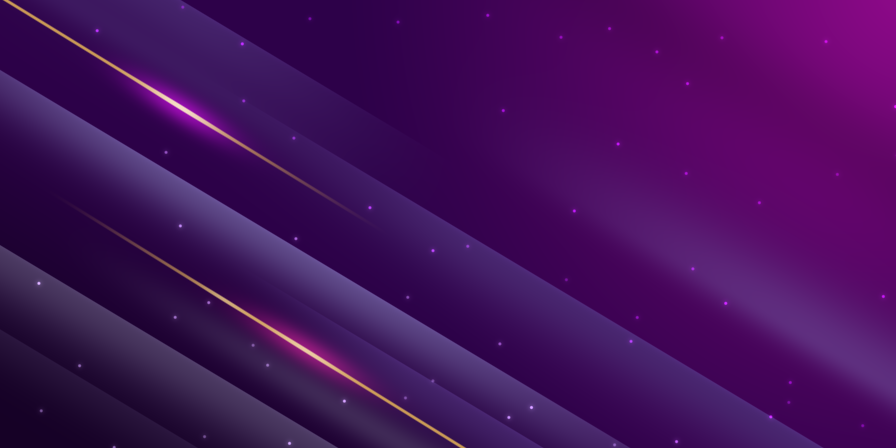
This background is drawn by a Shadertoy shader. Its source:

```glsl
// Dark violet backdrop with slanted translucent panels, two glowing gold
// lines and scattered sparks. Panels are falloffs across a sheared axis,
// lines are distances to segments, and sparks come from a hashed grid.

const float SLOPE = 0.6;
const vec3 VIOLET = vec3(0.175, 0.004, 0.285);
const vec3 NIGHT = vec3(0.085, 0.002, 0.15);
const vec3 MAGENTA = vec3(0.62, 0.04, 0.58);
const vec3 LAVENDER = vec3(0.39, 0.32, 0.56);
const vec3 SLATE = vec3(0.32, 0.26, 0.41);
const vec3 IRIS = vec3(0.29, 0.17, 0.45);
const vec3 GOLD = vec3(0.86, 0.67, 0.34);

vec2 hash2(vec2 cell) {
    vec3 q = fract(cell.xyx * vec3(0.1031, 0.1030, 0.0973));
    q += dot(q, q.yzx + 33.33);
    return fract((q.xx + q.yz) * q.zy);
}

// Bell curve centred on zero
float bell(float x, float width) {
    return exp(-x * x / (width * width));
}

// Visibility along x: rises over a.x..a.y, falls over b.x..b.y
float span(float x, vec2 a, vec2 b) {
    return smoothstep(a.x, a.y, x) * (1.0 - smoothstep(b.x, b.y, x));
}

// Panel with a crisp upper edge, a thin rim and a soft lower falloff
vec3 panel(vec3 base, vec3 tint, float depth, float width, float amount, float px) {
    float inside = smoothstep(-px, px, depth);
    float body = inside * bell(depth, width);
    float rim = inside * exp(-max(depth, 0.0) / 0.008);
    return mix(base, tint, amount * body) + tint * rim * amount * 0.16;
}

// Distance to segment ab in x, position along it in y
vec2 segment(vec2 p, vec2 a, vec2 b) {
    vec2 ab = b - a;
    float t = clamp(dot(p - a, ab) / dot(ab, ab), 0.0, 1.0);
    return vec2(length(p - a - ab * t), t);
}

// Gold stroke: strength fades along it, hot is the whitened part
vec3 goldLine(vec3 base, float dist, float strength, float hot, float px) {
    float halfWidth = 0.0032 + 0.0018 * hot;
    float cover = 1.0 - smoothstep(halfWidth - px, halfWidth + px, dist);
    vec3 tint = mix(GOLD, vec3(1.0, 0.96, 0.78), hot);
    return mix(base, tint, cover * strength);
}

// Elongated halo aligned with the slanted lines
float halo(vec2 p, vec2 center, vec2 size) {
    vec2 along = normalize(vec2(1.0, SLOPE));
    vec2 d = p - center;
    vec2 q = vec2(dot(d, along), dot(d, vec2(-along.y, along.x))) / size;
    return exp(-dot(q, q));
}

vec3 sparks(vec2 p, float px) {
    const float CELL = 0.145;
    vec2 cell = floor(p / CELL);
    vec2 rnd = hash2(cell + 7.0);
    vec2 center = (cell + 0.1 + 0.8 * hash2(cell + 41.0)) * CELL;
    float d = length(p - center);
    float dotMask = 1.0 - smoothstep(0.001, 0.003 + px, d);
    float glow = 0.16 * bell(d, 0.008);
    vec3 pale = vec3(0.55, 0.46, 0.64);
    vec3 vivid = vec3(0.48, 0.06, 0.62);
    vec3 tint = mix(pale, vivid, smoothstep(-0.15, 0.25, p.x * SLOPE - p.y + 0.1 * rnd.y));
    return tint * (dotMask + glow) * step(0.45, rnd.x) * (0.4 + 0.6 * rnd.y);
}

void mainImage(out vec4 fragColor, in vec2 fragCoord) {
    float px = 1.0 / iResolution.y;
    // y runs downward; s is constant along every slanted stripe
    vec2 p = vec2(fragCoord.x, iResolution.y - fragCoord.y) * px;
    float s = p.y - SLOPE * p.x;

    // Backdrop: dark lower left, magenta upper right
    vec3 col = mix(VIOLET, NIGHT, smoothstep(0.05, 0.85, s));
    float corner = length((p - vec2(2.05, -0.05)) * vec2(0.85, 0.8));
    col = mix(col, MAGENTA, 0.9 * pow(max(1.0 - corner / 1.1, 0.0), 1.25));
    col *= 1.0 - 0.13 * bell(s + 0.82, 0.12) * smoothstep(0.9, 1.5, p.x);

    // Broad beam on the right, softer above than below
    float beam = s + 0.335;
    float beamShape = bell(beam, beam < 0.0 ? 0.13 : 0.055);
    col = mix(col, vec3(0.40, 0.25, 0.55), 0.72 * beamShape * smoothstep(0.95, 1.85, p.x));

    // Slanted panels from upper right to lower left
    col = panel(col, IRIS, s + 0.242, 0.16, 0.8 * span(p.x, vec2(-0.4, 0.2), vec2(0.4, 1.05)), px);
    col = mix(col, IRIS, 0.35 * bell(s + 0.085, 0.045) * span(p.x, vec2(-0.2, 0.1), vec2(0.4, 0.9)));
    col = panel(col, IRIS, s + 0.103, 0.13, 0.88 * smoothstep(0.4, 1.1, p.x), px);
    col = panel(col, LAVENDER, s - 0.156, 0.1,
        span(p.x, vec2(-0.5, 0.45), vec2(0.75, 1.7)) * 0.65 + 0.25, px);
    col = panel(col, IRIS, s - 0.272, 0.11, 0.7 * smoothstep(0.5, 0.95, p.x), px);
    col = mix(col, SLATE, 0.6 * bell(s - 0.455, 0.05) * smoothstep(0.1, 0.75, p.x));
    col = panel(col, SLATE, s - 0.547, 0.12, 0.85, px);
    col = panel(col, SLATE, s - 0.735, 0.09, 0.25, px);

    // Halos under the hot parts of the gold lines
    vec2 hotA = vec2(0.405, 0.243);
    vec2 hotB = vec2(0.685, 0.782);
    col += vec3(0.42, 0.03, 0.40) * halo(p, hotA, vec2(0.13, 0.03));
    col += vec3(0.42, 0.07, 0.22) * halo(p, hotB, vec2(0.15, 0.03));

    // Gold lines
    vec2 lineA = segment(p, vec2(-0.02, -0.02), vec2(0.88, 0.532));
    float fadeA = 0.9 * (1.0 - smoothstep(0.45, 1.0, lineA.y));
    col = goldLine(col, lineA.x, fadeA, bell(p.x - hotA.x, 0.09), px);
    vec2 lineB = segment(p, vec2(0.09, 0.415), vec2(1.06, 1.016));
    float fadeB = 0.9 * smoothstep(0.0, 0.5, lineB.y);
    float hotspots = 0.7 * bell(p.x - hotB.x, 0.08) + 0.4 * bell(p.x - 0.5, 0.05);
    col = goldLine(col, lineB.x, fadeB, hotspots, px);

    col += sparks(p, px);
    fragColor = vec4(clamp(col, 0.0, 1.0), 1.0);
}
```
